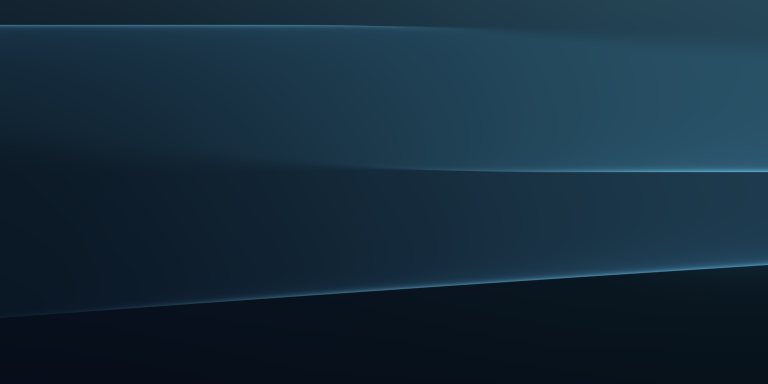
Reproduce this background procedurally as a Shadertoy shader.

```glsl
// Overlapping dark teal sheets, lit from the right, with thin glowing rims.
// Each sheet is a four-corner gradient cut by a curved edge; the edges go
// from crisp to soft along x, and exponential falloffs make the rim light.

const vec3 RIM_COLOR = vec3(0.24, 0.40, 0.45);
const vec3 GLOW_COLOR = vec3(0.045, 0.10, 0.125);

// Blend of four corner colours, eased along x
vec3 cornerGradient(vec3 topLeft, vec3 topRight, vec3 lowLeft, vec3 lowRight, vec2 p) {
    p = clamp(p, 0.0, 1.0);
    float across = mix(p.x, smoothstep(0.0, 1.0, p.x), 0.6);
    return mix(mix(lowLeft, lowRight, across), mix(topLeft, topRight, across), p.y);
}

// Coverage of the region where the signed distance is positive
float cover(float dist, float softness, float pixel) {
    float width = max(softness, 0.8 * pixel);
    return smoothstep(-width, width, dist);
}

// One-sided light that decays away from an edge
float falloff(float dist, float reach) {
    return exp(-max(dist, 0.0) / reach);
}

// Height of each sheet boundary
float upperEdge(float x) {
    return 0.935 - 0.062 * pow(smoothstep(0.35, 1.15, x), 1.3) * 1.15;
}

float middleEdge(float x) {
    return 0.552 + 0.068 * pow(max(1.0 - x / 0.72, 0.0), 1.7);
}

float lowerEdge(float x) {
    return mix(0.172, 0.310, x) + 0.012 * x * (1.0 - x);
}

void mainImage(out vec4 fragColor, in vec2 fragCoord) {
    vec2 uv = fragCoord / iResolution.xy;
    float pixel = 1.0 / iResolution.y;
    float x = uv.x;
    float top = upperEdge(x);
    float middle = middleEdge(x);
    float bottom = lowerEdge(x);

    // Backdrop strip along the top
    vec3 color = cornerGradient(
        vec3(0.080, 0.140, 0.185), vec3(0.150, 0.280, 0.345),
        vec3(0.070, 0.130, 0.180), vec3(0.140, 0.270, 0.340),
        vec2(x, (uv.y - top) / (1.0 - top)));

    // Upper sheet: crisp lit rim on the left, soft fold on the right
    float upperDepth = top - uv.y;
    vec3 upperSheet = cornerGradient(
        vec3(0.085, 0.180, 0.250), vec3(0.160, 0.318, 0.400),
        vec3(0.062, 0.130, 0.185), vec3(0.155, 0.315, 0.400),
        vec2(x, (uv.y - middle) / (top - middle)));
    float rightLight = smoothstep(0.40, 1.0, x);
    float leftRim = 1.0 - smoothstep(0.30, 0.72, x);
    upperSheet += GLOW_COLOR * 0.35 * leftRim * falloff(upperDepth, 0.035);
    upperSheet += RIM_COLOR * 0.75 * leftRim * falloff(upperDepth, 0.004);
    upperSheet += GLOW_COLOR * 0.45 * rightLight * falloff(uv.y - middle, 0.06);
    upperSheet += RIM_COLOR * 0.95 * rightLight * falloff(uv.y - middle, 0.0055);
    float upperSoftness = 0.045 * smoothstep(0.42, 1.0, x);
    color = mix(color, upperSheet, cover(upperDepth, upperSoftness, pixel));

    // Lower sheet: soft shadow on the left, sharp step on the right
    vec3 lowerSheet = cornerGradient(
        vec3(0.050, 0.105, 0.155), vec3(0.115, 0.228, 0.305),
        vec3(0.038, 0.088, 0.145), vec3(0.108, 0.215, 0.290),
        vec2(x, (uv.y - bottom) / (middle - bottom)));
    float height = uv.y - bottom;
    float lowerRim = smoothstep(0.0, 0.55, x);
    lowerSheet += GLOW_COLOR * 0.50 * rightLight * falloff(height, 0.07);
    lowerSheet += GLOW_COLOR * 0.50 * lowerRim * falloff(height, 0.02);
    lowerSheet += RIM_COLOR * 0.75 * mix(0.12, 1.0, lowerRim) * falloff(height, 0.005);
    float middleSoftness = 0.07 * pow(1.0 - smoothstep(0.0, 0.65, x), 1.2);
    color = mix(color, lowerSheet, cover(middle - uv.y, middleSoftness, pixel));

    // Dark base with a faint reflection near the right end
    vec3 base = cornerGradient(
        vec3(0.028, 0.060, 0.110), vec3(0.038, 0.092, 0.130),
        vec3(0.026, 0.052, 0.100), vec3(0.026, 0.070, 0.105),
        vec2(x, uv.y / bottom));
    base += GLOW_COLOR * 0.45 * smoothstep(0.75, 1.0, x) * falloff(-height, 0.04);
    color = mix(color, base, cover(-height, 0.0, pixel));

    fragColor = vec4(color, 1.0);
}
```
